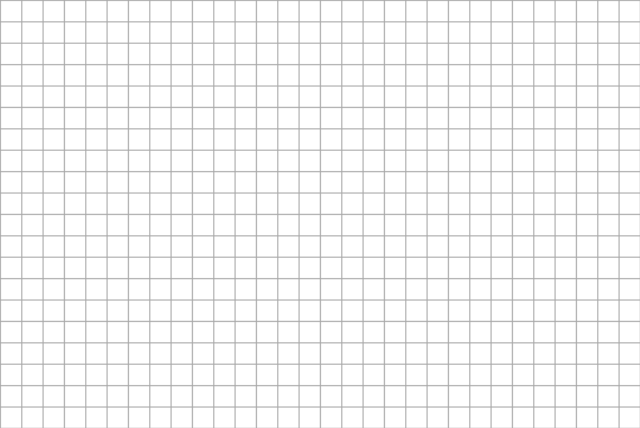
Reproduce this pattern procedurally as a WebGL 1 fragment shader.

```glsl
precision highp float;

// Squared paper: thin grey rules on white, 30 cells across and 20 down.
// Each axis repeats with fract; the rules are box-filtered analytically,
// so they keep their weight at any canvas size and wrap at the edges.

uniform vec2 u_resolution;

// Share of the filter footprint covered by a rule, per axis, in cell units.
vec2 ruleCoverage(vec2 cell, vec2 footprint) {
    float halfWidth = 0.026;
    vec2 offset = fract(cell + 0.5) - 0.5;   // signed distance to nearest rule
    vec2 lower = max(offset - 0.5 * footprint, vec2(-halfWidth));
    vec2 upper = min(offset + 0.5 * footprint, vec2(halfWidth));
    return clamp((upper - lower) / footprint, 0.0, 1.0);
}

void main() {
    vec2 cells = vec2(30.0, 20.0);
    vec2 uv = gl_FragCoord.xy / u_resolution;

    // Count rows from the top; the first rules sit just inside the edges.
    vec2 cell = vec2(uv.x, 1.0 - uv.y) * cells - 0.02;

    // A footprint slightly wider than one pixel gives soft edges.
    vec2 footprint = 1.3 * cells / u_resolution;
    vec2 rule = ruleCoverage(cell, footprint);

    // Union of the two rule directions, inked over white paper.
    float ink = 1.0 - (1.0 - rule.x) * (1.0 - rule.y);
    gl_FragColor = vec4(mix(vec3(1.0), vec3(0.66), ink), 1.0);
}
```
